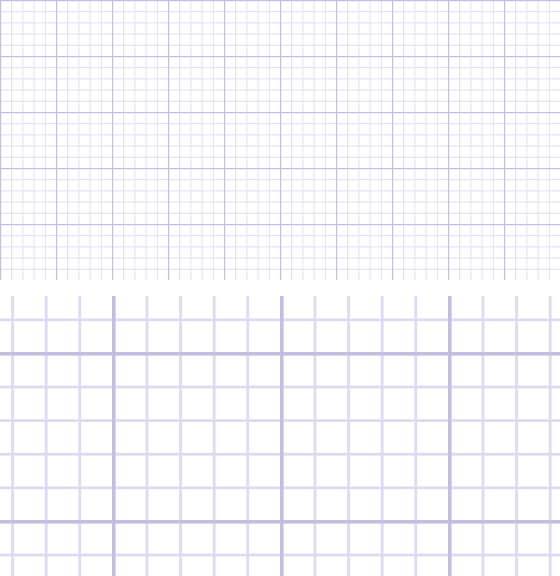
Top: the whole. Bottom: its middle third, enlarged.
Give the GLSL for this pattern, as a WebGL 1 fragment shader.

```glsl
precision highp float;
// Lavender graph paper: fine squares grouped five by five under heavier rules.

uniform vec2 u_resolution;

const float BLOCKS_DOWN = 5.0;         // heavy blocks over the canvas height
const float SQUARES_PER_BLOCK = 5.0;   // fine squares along one block side
const float HEAVY_WIDTH = 0.0215;      // in blocks
const float FINE_WIDTH = 0.083;        // in fine squares

const vec3 PAPER = vec3(1.0);
const vec3 FINE_INK = vec3(0.875, 0.855, 0.937);
const vec3 HEAVY_INK = vec3(0.768, 0.743, 0.878);

// Total inked length from 0 to x, with a line at the start of every unit.
vec2 inkedLength(vec2 x, float width) {
    return floor(x) * width + min(fract(x), width);
}

// Exact box-filtered coverage of both line directions, joined as a union.
float gridCoverage(vec2 p, float pixel, float width) {
    vec2 halfPixel = vec2(0.5 * pixel);
    vec2 lines = (inkedLength(p + halfPixel, width)
                - inkedLength(p - halfPixel, width)) / pixel;
    lines = clamp(lines, 0.0, 1.0);
    return 1.0 - (1.0 - lines.x) * (1.0 - lines.y);
}

void main() {
    // Block coordinates, measured from the upper left corner.
    vec2 fromTop = vec2(gl_FragCoord.x, u_resolution.y - gl_FragCoord.y);
    float pixel = BLOCKS_DOWN / u_resolution.y;
    vec2 block = fromTop * pixel;

    // Fine grid first, heavy rules over it.
    float fine = gridCoverage(block * SQUARES_PER_BLOCK,
                              pixel * SQUARES_PER_BLOCK, FINE_WIDTH);
    float heavy = gridCoverage(block, pixel, HEAVY_WIDTH);

    vec3 color = mix(PAPER, FINE_INK, fine);
    color = mix(color, HEAVY_INK, heavy);
    gl_FragColor = vec4(color, 1.0);
}
```
